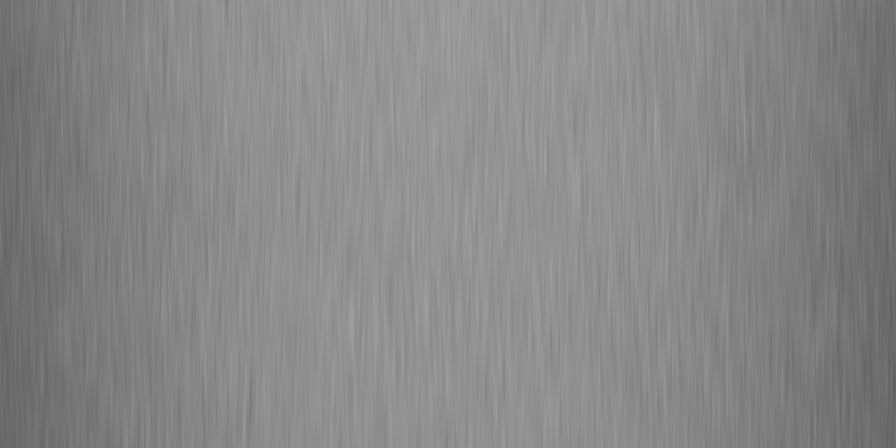
Give the GLSL for this texture, as a Shadertoy shader.

```glsl
// Brushed steel sheet: hair-fine vertical streaks under a broad soft sheen.
// Each column carries its own gradient noise with a random phase, so streak
// ends never line up; a few column widths are summed over the shading.

#define SHEEN_LEVEL   0.580   // grey along the bright middle
#define EDGE_FALLOFF  0.160   // darkening at the left and right edges
#define FALLOFF_POWER 2.3
#define TOP_LIFT      0.030   // brightness gained from bottom to top
#define CONTRAST      0.066   // strength of the streaks
#define FINE_COLUMNS  337.0   // finest streaks per canvas height
#define FINE_LENGTH   6.5     // noise cells along the finest streaks
#define LAYERS        3
#define TAPS          3       // samples across one pixel

float hash(vec2 p) {
    vec3 q = fract(vec3(p.xyx) * 0.1031);
    q += dot(q, q.yzx + 33.33);
    return fract((q.x + q.y) * q.z);
}

float slope(float cell, float column) {
    return 4.0 * hash(vec2(cell, column)) - 2.0;
}

// Gradient noise along one column, shifted by a phase of its own.
float columnNoise(float column, float y) {
    y += 40.0 * hash(vec2(column, 7.7));
    float cell = floor(y);
    float t = y - cell;
    float fade = t * t * t * (t * (6.0 * t - 15.0) + 10.0);
    return mix(slope(cell, column) * t,
               slope(cell + 1.0, column) * (t - 1.0), fade);
}

// Neighbouring columns blended sideways.
float streaks(vec2 p) {
    float column = floor(p.x);
    float blend = smoothstep(0.0, 1.0, p.x - column);
    return mix(columnNoise(column, p.y), columnNoise(column + 1.0, p.y), blend);
}

// Sum of streak layers, from short and hair-fine to wider and longer.
float brushing(vec2 p) {
    float sum = 0.0;
    float weight = 0.78;
    vec2 scale = vec2(FINE_COLUMNS, FINE_LENGTH);
    for (int i = 0; i < LAYERS; i++) {
        sum += weight * streaks(p * scale + 211.0 * float(i));
        scale *= vec2(0.68, 0.5);
        weight *= 0.6;
    }
    return sum;
}

void mainImage(out vec4 fragColor, in vec2 fragCoord) {
    vec2 uv = fragCoord / iResolution.xy;

    // Broad sheen
    float side = abs(2.0 * uv.x - 1.0);
    float grey = SHEEN_LEVEL - EDGE_FALLOFF * pow(side, FALLOFF_POWER);
    grey += TOP_LIFT * (uv.y - 0.5);

    // Streaks, averaged across the pixel
    float grain = 0.0;
    for (int i = 0; i < TAPS; i++) {
        float offset = (float(i) + 0.5) / float(TAPS) - 0.5;
        vec2 p = (fragCoord + vec2(offset, 0.0)) / iResolution.y;
        grain += brushing(p) / float(TAPS);
    }
    grey += CONTRAST * grain;

    fragColor = vec4(vec3(grey), 1.0);
}
```
